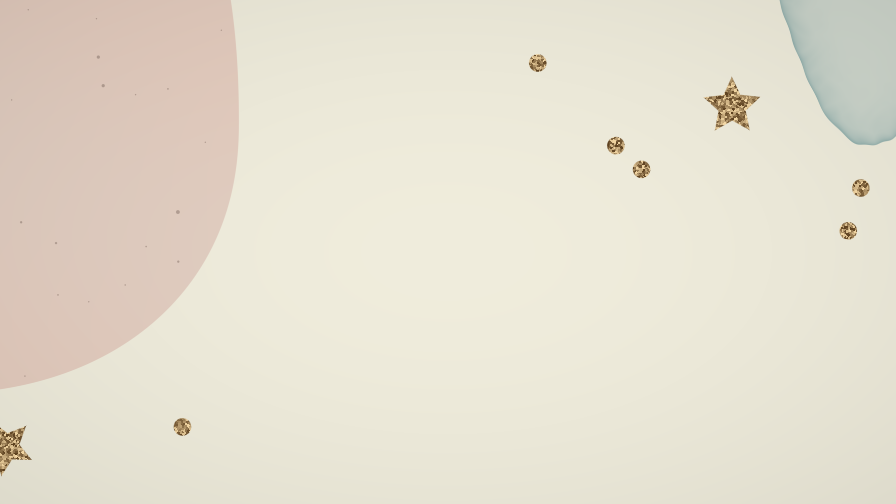
This background is drawn by a Shadertoy shader. Its source:

```glsl
// Cream paper with a blush blob, a teal watercolour wash and gold glitter stars and dots.

// Colours
const vec3 CREAM = vec3(0.938, 0.926, 0.862);
const vec3 BLUSH = vec3(0.888, 0.802, 0.750);
const vec3 WASH = vec3(0.815, 0.845, 0.806);
const vec3 WASH_EDGE = vec3(0.56, 0.68, 0.67);
const vec3 SPECK = vec3(0.55, 0.47, 0.43);
const vec3 GOLD_DARK = vec3(0.36, 0.25, 0.12);
const vec3 GOLD_LIGHT = vec3(0.95, 0.84, 0.64);

// Layout, in canvas heights
const vec2 BLOB_CENTER = vec2(-0.139, 0.757);
const float BLOB_WIDTH = 0.613;
const float BLOB_UP = 0.894;
const float BLOB_DOWN = 0.539;
const float BLOB_POWER = 2.2;
const vec2 WASH_TIP = vec2(1.718, 0.713);
const float WASH_CURVE_LEFT = 9.6;
const float WASH_CURVE_RIGHT = 4.5;
const float DOT_RADIUS = 0.0174;
const vec2 DOTS[6] = vec2[6](vec2(1.067, 0.875), vec2(1.222, 0.711), vec2(1.273, 0.664),
                             vec2(1.708, 0.627), vec2(1.683, 0.542), vec2(0.362, 0.153));
// Each star: centre, outer radius, angle of one tip
const vec4 STARS[2] = vec4[2](vec4(1.4525, 0.789, 0.059, 1.58), vec4(0.011, 0.113, 0.058, 0.80));
const float STAR_INNER = 0.48;
const float SPECK_GRID = 13.0;
const float SPECK_CHANCE = 0.28;
const float GLITTER_GRID = 230.0;
const float VIGNETTE = 0.075;

float hash(vec2 p) {
    vec3 q = fract(vec3(p.xyx) * 0.1031);
    q += dot(q, q.yzx + 33.33);
    return fract((q.x + q.y) * q.z);
}

vec2 hash2(vec2 p) {
    return vec2(hash(p), hash(p + 71.7));
}

// Cellular noise: x = distance to the nearest point, y = random value of its cell
vec2 cellular(vec2 p) {
    vec2 cell = floor(p), best = vec2(9.0, 0.0);
    for (int j = -1; j <= 1; j++)
        for (int i = -1; i <= 1; i++) {
            vec2 id = cell + vec2(i, j);
            float d = length(id + hash2(id) - p);
            if (d < best.x) best = vec2(d, hash(id + 19.3));
        }
    return best;
}

float cover(float d) {
    float pixel = 1.0 / iResolution.y;
    return 1.0 - smoothstep(-0.7 * pixel, 0.7 * pixel, d);
}

// Superellipse with its own height above and below the centre
float blobDistance(vec2 p) {
    vec2 q = p - BLOB_CENTER;
    q = abs(q) / vec2(BLOB_WIDTH, q.y > 0.0 ? BLOB_UP : BLOB_DOWN);
    float k = pow(pow(q.x, BLOB_POWER) + pow(q.y, BLOB_POWER), 1.0 / BLOB_POWER);
    return (k - 1.0) * BLOB_WIDTH;
}

// Region above a lopsided parabola with a slightly wavering rim
float washDistance(vec2 p) {
    vec2 q = p - WASH_TIP;
    float curve = q.x < 0.0 ? WASH_CURVE_LEFT : WASH_CURVE_RIGHT;
    float slope = 2.0 * curve * q.x;
    float waver = 0.0012 * (sin(p.y * 95.0) + sin(p.x * 170.0 + p.y * 60.0));
    return (curve * q.x * q.x - q.y) / sqrt(1.0 + slope * slope) + waver;
}

// Five-pointed star, folded into one half point
float starDistance(vec2 p, float radius, float tipAngle) {
    const float STEP = 6.28319 / 5.0;
    float a = atan(p.y, p.x) - tipAngle;
    a = abs(mod(a + 0.5 * STEP, STEP) - 0.5 * STEP);
    vec2 q = length(p) * vec2(cos(a), sin(a)) - vec2(radius, 0.0);
    vec2 side = radius * (STAR_INNER * vec2(cos(0.5 * STEP), sin(0.5 * STEP)) - vec2(1.0, 0.0));
    return (q.x * -side.y + q.y * side.x) / -length(side);
}

void mainImage(out vec4 fragColor, in vec2 fragCoord) {
    vec2 p = fragCoord / iResolution.y;
    vec2 centered = 2.0 * fragCoord / iResolution.xy - 1.0;
    vec3 color = CREAM;

    // Blush blob with scattered specks
    vec3 blush = BLUSH + vec3(0.006, -0.002, -0.004) * sin(p.y * 7.0 + p.x * 3.0);
    vec2 cell = floor(p * SPECK_GRID);
    vec2 spot = (cell + 0.2 + 0.6 * hash2(cell)) / SPECK_GRID;
    float size = mix(0.0012, 0.0038, pow(hash(cell + 5.1), 3.0));
    float speck = step(hash(cell + 9.7), SPECK_CHANCE) * cover(length(p - spot) - size);
    blush = mix(blush, SPECK, 0.55 * speck);
    color = mix(color, blush, cover(blobDistance(p)));

    // Watercolour wash: pigment gathers at the rim and in soft blooms
    float wash = washDistance(p);
    float bloom = 1.0 - cellular(p * 26.0 + 0.4 * sin(p.yx * 60.0)).x;
    float pigment = 0.55 * exp(wash / 0.006) + (0.25 + 0.25 * bloom) * exp(wash / 0.045);
    color = mix(color, mix(WASH, WASH_EDGE, clamp(pigment, 0.0, 1.0)), cover(wash));

    // Vignette over paper and paint
    color *= 1.0 - VIGNETTE * 0.5 * dot(centered, centered);

    // Gold glitter dots and stars
    float gold = 1e3;
    for (int i = 0; i < 6; i++) gold = min(gold, length(p - DOTS[i]) - DOT_RADIUS);
    for (int i = 0; i < 2; i++) gold = min(gold, starDistance(p - STARS[i].xy, STARS[i].z, STARS[i].w));
    float sparkle = cellular(p * GLITTER_GRID).y;
    color = mix(color, mix(GOLD_DARK, GOLD_LIGHT, sparkle), cover(gold));

    fragColor = vec4(color, 1.0);
}
```
